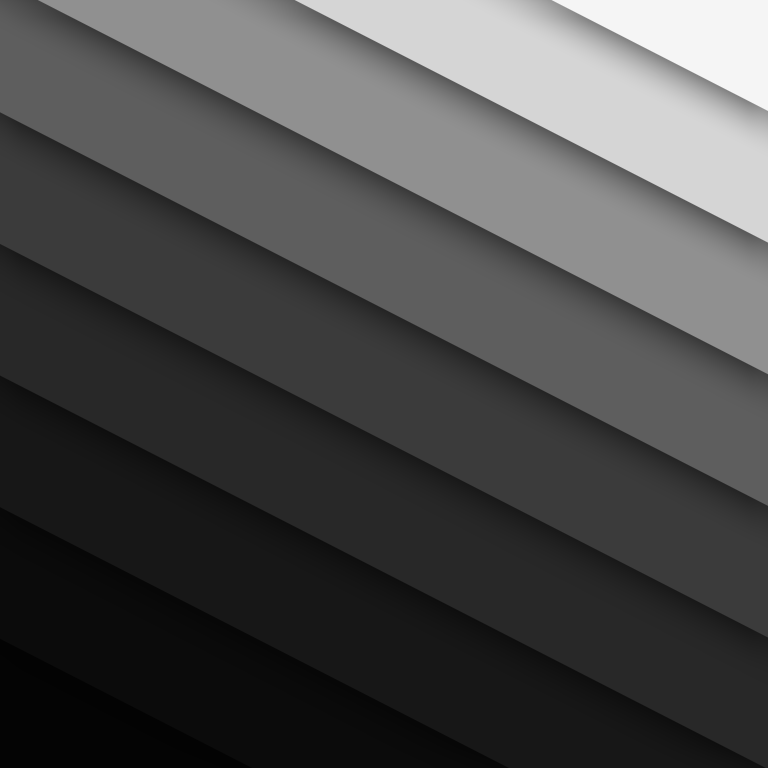
Give the GLSL for this background, as a three.js fragment shader.

```glsl
// Stacked diagonal sheets of grey, from near black at the lower left to
// near white at the upper right. Sheets are painted from the darkest up;
// each one casts a soft shadow on the sheet beneath it.

#define SLOPE 0.5125          // fall of the edges per unit across
#define FIRST_EDGE -0.368     // depth below the top where the first edge meets x = 0
#define SPACING 0.1714        // vertical step between edges
#define EDGE_SOFT 0.0009      // half width of the smoothed edge
#define SHADOW_REACH 0.058    // length of the shadow across the edge
#define SHADOW_STRENGTH 0.40  // darkening right at the edge
#define BORDER_FADE 0.03      // zone at the canvas border with a weaker shadow
#define SHEETS 9

varying vec2 vUv;

// Darkening at a distance below a sheet's edge
float castShadow(float dist) {
  float falloff = clamp(1.0 - dist / SHADOW_REACH, 0.0, 1.0);
  return SHADOW_STRENGTH * falloff * falloff;
}

void main() {
  // Grey of every sheet, lightest first
  float tone[SHEETS];
  tone[0] = 0.961;
  tone[1] = 0.835;
  tone[2] = 0.565;
  tone[3] = 0.367;
  tone[4] = 0.231;
  tone[5] = 0.155;
  tone[6] = 0.090;
  tone[7] = 0.042;
  tone[8] = 0.016;

  // Depth along the slanted axis, and scale to perpendicular distance
  float depth = 1.0 - vUv.y - SLOPE * vUv.x;
  float toNormal = inversesqrt(1.0 + SLOPE * SLOPE);

  // Blurred shadows weaken slightly towards the border
  vec2 inset = min(vUv, 1.0 - vUv);
  float border = mix(0.75, 1.0, smoothstep(0.0, BORDER_FADE, min(inset.x, inset.y)));

  // Paint the sheets from the bottom of the stack to the top
  float grey = tone[SHEETS - 1];
  for (int i = SHEETS - 2; i >= 0; i--) {
    float edge = FIRST_EDGE + SPACING * float(i);
    float dist = (depth - edge) * toNormal;
    grey *= 1.0 - border * castShadow(max(dist, 0.0));
    grey = mix(tone[i], grey, smoothstep(-EDGE_SOFT, EDGE_SOFT, dist));
  }

  gl_FragColor = vec4(vec3(grey), 1.0);
}
```
